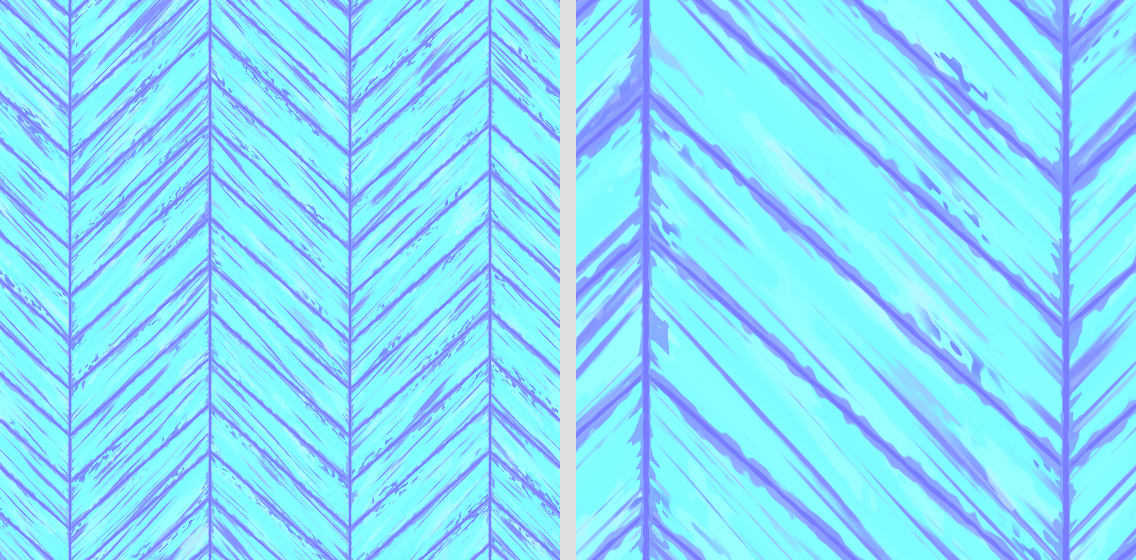
Left, the full canvas; right, a detail of the centre.
Write a Shadertoy shader that draws this texture map.

```glsl
// Seamless chevron planks: cyan boards with brushed grain, violet seams and chipped wear.

float hash(vec3 p) {
    p = fract(p * vec3(0.1031, 0.1030, 0.0973));
    p += dot(p, p.yzx + 33.33);
    return fract((p.x + p.y) * p.z);
}

// Value noise; each seed gives an independent field
float noise(vec2 p, float seed) {
    vec2 i = floor(p), f = fract(p);
    f = f * f * (3.0 - 2.0 * f);
    float low = mix(hash(vec3(i, seed)), hash(vec3(i + vec2(1, 0), seed)), f.x);
    float high = mix(hash(vec3(i + vec2(0, 1), seed)), hash(vec3(i + vec2(1, 1), seed)), f.x);
    return mix(low, high, f.y);
}

void mainImage(out vec4 fragColor, in vec2 fragCoord) {
    vec2 uv = fragCoord / iResolution.xy;

    // Four columns, each with twelve slanted planks, mirrored in turn
    float t = uv.x * 4.0 - 0.5;
    float column = mod(floor(t), 4.0);
    float f = fract(t);
    float along = mod(column, 2.0) < 0.5 ? f : 1.0 - f;
    float across = uv.y * 12.0 - 0.656 - 2.68 * along;
    float w = fract(across);
    float s = fract(across + 0.5) - 0.5;
    float plank = mod(floor(across), 12.0) + 12.0 * column;
    float seam = mod(floor(across + 0.5), 12.0) + 12.0 * column + 100.0;
    float edge = 0.5 - abs(f - 0.5);
    float aaSeam = 12.0 / iResolution.y;
    float aaEdge = 4.0 / iResolution.x;

    // Grain runs a little steeper than the planks
    float ragged = noise(vec2(along * 46.0, w * 17.0), plank + 200.0) - 0.5;
    float bend = noise(vec2(along * 3.0, w * 2.0), plank + 260.0);
    vec2 grain = vec2(along + 0.03 * ragged, w - 0.45 * along + 0.12 * bend);
    float fine = noise(grain * vec2(3.5, 14.0), plank);
    float broad = noise(grain * vec2(2.5, 6.0), plank + 310.0);
    float hair = noise(grain * vec2(5.0, 24.0), plank + 370.0);

    // Board face with pale brushed patches
    vec3 color = mix(vec3(0.48, 0.985, 1.0), vec3(0.54, 1.0, 1.0), broad);
    float pale = noise(grain * vec2(6.0, 5.0) + 0.4 * ragged, plank + 430.0);
    color = mix(color, vec3(0.63, 1.0, 1.0), 0.7 * smoothstep(0.62, 0.74, pale));

    // Blue streaks with soft flanks
    float density = 0.04 * (hash(vec3(plank, 7.0, 3.0)) - 0.5);
    float streak = fine * 0.6 + broad * 0.15 + hair * 0.25 + density + 0.05 * ragged;
    vec3 streakColor = mix(vec3(0.55, 0.84, 1.0), vec3(0.53, 0.58, 1.0), smoothstep(0.66, 0.78, streak));
    color = mix(color, streakColor, smoothstep(0.625, 0.70, streak));

    // Sparse lilac and whitish strokes
    float lilac = noise(grain * vec2(3.0, 18.0) + 5.0, plank + 490.0);
    color = mix(color, vec3(0.63, 0.75, 1.0), 0.7 * smoothstep(0.84, 0.93, lilac + 0.08 * ragged));
    color = mix(color, vec3(0.76, 0.96, 1.0), 0.6 * smoothstep(0.86, 0.96, pale + 0.1 * ragged));

    // Small chipped flakes gathered near some seams
    float patchMask = smoothstep(0.66, 0.76, noise(vec2(along * 4.0, s * 2.0 + 0.5), seam + 450.0));
    patchMask *= 1.0 - smoothstep(0.16, 0.3, abs(s));
    float flakes = noise(vec2(along * 42.0, (w - 0.4 * along) * 22.0), plank + 610.0);
    color = mix(color, vec3(0.48, 0.57, 1.0), patchMask * smoothstep(0.58, 0.68, flakes));

    // Slanted seams: uneven smudge around a thin darker core
    float swell = noise(vec2(along * 6.0, 0.5), seam);
    float body = abs(s + 0.06 * (swell - 0.5)) + 0.08 * ragged;
    float reach = 0.025 + 0.075 * swell;
    float smudge = 1.0 - smoothstep(reach - aaSeam, reach + aaSeam + 0.01, body);
    vec3 smudgeColor = mix(vec3(0.52, 0.58, 1.0), vec3(0.59, 0.69, 1.0), noise(vec2(along * 9.0, s * 9.0), seam + 80.0));
    color = mix(color, smudgeColor, 0.93 * smudge);
    float core = 1.0 - smoothstep(0.012, 0.022 + aaSeam, abs(s + 0.02 * ragged));
    color = mix(color, vec3(0.47, 0.47, 1.0), 0.9 * core);

    // Column joints: finely frayed shade, then a narrow upright line
    float fray = noise(vec2(edge * 40.0, (w - 0.6 * along) * 24.0), plank + 670.0);
    float shade = noise(vec2(0.5, w * 3.0), plank + 730.0);
    float frayReach = 0.008 + 0.10 * shade * shade * fray * fray;
    float frayMask = 1.0 - smoothstep(frayReach - aaEdge, frayReach + aaEdge, edge);
    color = mix(color, vec3(0.52, 0.61, 1.0), 0.8 * frayMask);
    float joint = 1.0 - smoothstep(0.007 - 0.5 * aaEdge, 0.007 + 0.5 * aaEdge, edge + 0.004 * ragged);
    color = mix(color, vec3(0.48, 0.49, 1.0), joint);

    fragColor = vec4(color, 1.0);
}
```
